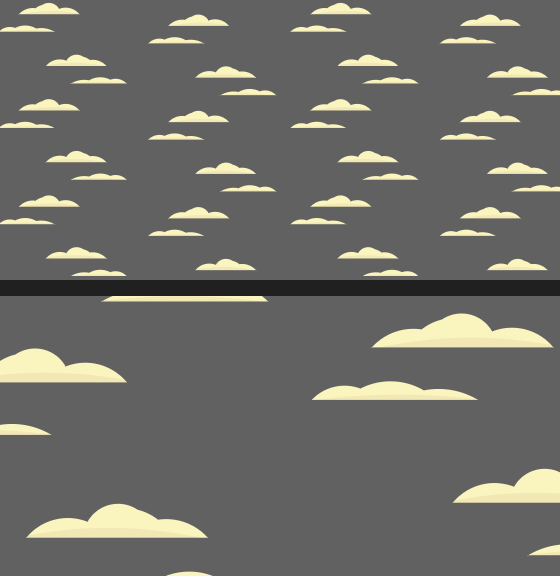
Top, the full canvas; bottom, a detail of the centre.
Give the GLSL for this pattern, as a Shadertoy shader.

```glsl
const float UNITS_HIGH = 384.0;              // scene units per canvas height
const vec2 PERIOD = vec2(400.0, 132.0);
const vec2 FIRST_CLOUD = vec2(67.5, 19.5);   // measured from the top left
const vec2 COLUMN_STEP = vec2(205.0, 16.0);
const vec2 MIRROR_STEP = vec2(37.0, 71.0);
const vec2 SMALL_OFFSET = vec2(-31.0, -24.0);

const vec3 SKY = vec3(0.38);
const vec3 CREAM = vec3(0.98, 0.96, 0.75);
const vec3 SHADE = vec3(0.95, 0.91, 0.71);

// Circular arc standing on y = 0, given its apex and half width
float hump(vec2 p, vec2 apex, float halfWidth) {
    float radius = (halfWidth * halfWidth + apex.y * apex.y) / (2.0 * apex.y);
    return length(p - apex + vec2(0.0, radius)) - radius;
}

float bigCloud(vec2 p) {
    float d = hump(p, vec2(-22.5, 8.5), 19.0);
    d = min(d, hump(p, vec2(-3.5, 13.5), 22.0));
    d = min(d, hump(p, vec2(-0.5, 15.5), 16.0));
    d = min(d, hump(p, vec2(22.5, 9.0), 19.0));
    return max(d, -p.y);
}

float smallCloud(vec2 p) {
    float d = hump(p, vec2(-23.0, 6.5), 15.0);
    d = min(d, hump(p, vec2(-2.0, 8.5), 21.0));
    d = min(d, hump(p, vec2(20.0, 5.0), 18.0));
    return max(d, -p.y);
}

float coverage(float d, float pixel) {
    return clamp(0.5 - d / pixel, 0.0, 1.0);
}

// Paints a cloud with a darker band along its flat base
vec3 paintCloud(vec3 color, float cloud, float band, float pixel) {
    vec3 body = mix(CREAM, SHADE, coverage(band, pixel));
    return mix(color, body, coverage(cloud, pixel));
}

vec2 wrapCentered(vec2 p, vec2 period) {
    return mod(p + 0.5 * period, period) - 0.5 * period;
}

void mainImage(out vec4 fragColor, in vec2 fragCoord) {
    float pixel = UNITS_HIGH / iResolution.y;
    vec2 p = vec2(fragCoord.x, iResolution.y - fragCoord.y) * pixel;
    vec3 color = SKY;

    // Two staggered columns, each holding a cloud pair and its mirror image
    for (int column = 0; column < 2; column++) {
        for (int mirrored = 0; mirrored < 2; mirrored++) {
            vec2 center = FIRST_CLOUD + float(column) * COLUMN_STEP
                        + float(mirrored) * MIRROR_STEP;
            vec2 q = wrapCentered(p - center, PERIOD);
            q *= vec2(mirrored == 1 ? -1.0 : 1.0, -1.0);
            vec2 s = q - SMALL_OFFSET;

            float bigBand = hump(q, vec2(4.0, 4.5), 42.0);
            float smallBand = hump(s, vec2(2.0, 2.4), 38.0);
            color = paintCloud(color, bigCloud(q), bigBand, pixel);
            color = paintCloud(color, smallCloud(s), smallBand, pixel);
        }
    }
    fragColor = vec4(color, 1.0);
}
```
